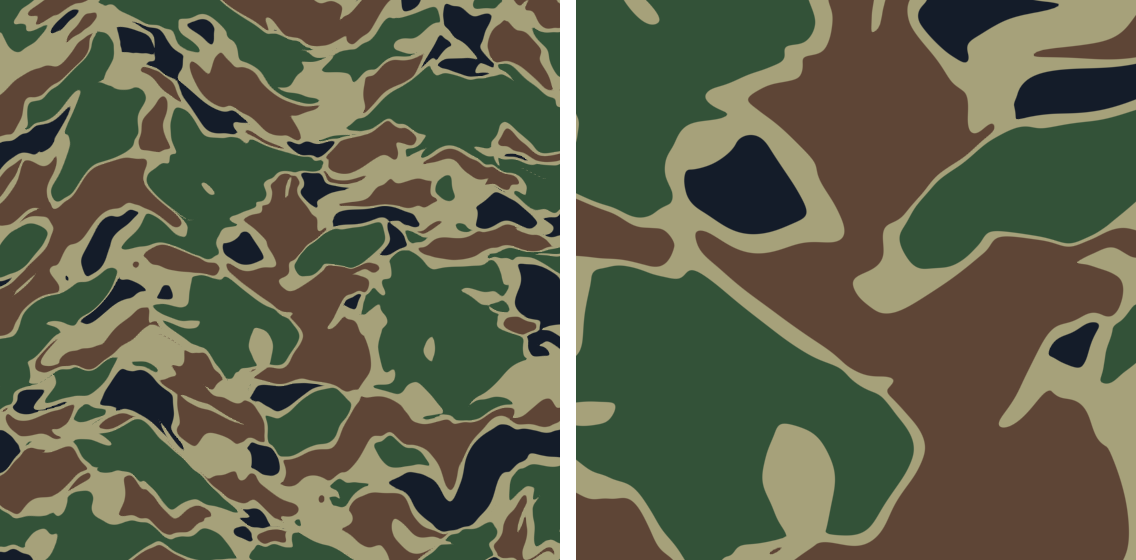
Left, the full canvas; right, a detail of the centre.
This pattern is drawn by a WebGL 2 fragment shader. Its source:

```glsl
#version 300 es
precision highp float;
precision highp int;

// Woodland camouflage: brown, green and near-black patches parted by tan channels.
// Three warped gradient-noise fields compete at every point and the highest wins;
// tan fills the places where the lead is small, plus tapered inlets inside patches.

uniform vec2 u_resolution;
out vec4 fragColor;

const vec3 TAN   = vec3(0.65, 0.63, 0.48);
const vec3 BROWN = vec3(0.37, 0.27, 0.21);
const vec3 GREEN = vec3(0.20, 0.32, 0.22);
const vec3 BLACK = vec3(0.08, 0.11, 0.16);

const vec2  PATCH_FREQ    = vec2(5.0, 9.6);   // patches are wider than tall
const float DETAIL_AMOUNT = 0.30;             // second octave of each patch field
const vec2  INLET_FREQ    = vec2(6.0, 12.0);
const float INLET_ROUND   = 0.025;            // blunts the inlet tips
const vec2  SLOPE_FREQ    = vec2(3.0, 1.5);   // hills that tilt the patches
const float SLOPE_AMOUNT  = 0.042;
const float LOBE_FREQ     = 11.0;             // fingers along the outlines
const float LOBE_AMOUNT   = 0.0095;
const float WOBBLE_FREQ   = 27.0;             // small waver of the outlines
const float WOBBLE_AMOUNT = 0.0027;
const float BLACK_HANDICAP = 0.64;            // makes black the rarest patch
const float CHANNEL_WIDTH = 0.25;             // lead below which tan shows
const float CORNER_ROUND  = 0.25;
const float NOISE_SIGMA   = 0.216;            // spread of raw gradient noise
const float EDGE_PIXELS   = 0.85;

// Random unit gradient for a lattice point.
vec2 gradientAt(ivec2 cell, uint seed) {
    uint h = uint(cell.x) * 1597334677u ^ uint(cell.y) * 3812015801u ^ seed * 2654435769u;
    h = (h ^ (h >> 16)) * 2246822519u;
    h = (h ^ (h >> 13)) * 3266489917u;
    h ^= h >> 16;
    float angle = 6.28319 * float(h & 65535u) / 65536.0;
    return vec2(cos(angle), sin(angle));
}

// Gradient noise scaled to unit spread; the seed also shifts the lattice.
float noise(vec2 p, uint seed) {
    p += fract(float(seed) * vec2(0.618, 0.414));
    ivec2 cell = ivec2(floor(p));
    vec2 f = fract(p);
    vec2 blend = f * f * f * (f * (f * 6.0 - 15.0) + 10.0);
    float corner[4];
    for (int i = 0; i < 4; i++) {
        ivec2 offset = ivec2(i & 1, i >> 1);
        corner[i] = dot(gradientAt(cell + offset, seed), f - vec2(offset));
    }
    float low  = mix(corner[0], corner[1], blend.x);
    float high = mix(corner[2], corner[3], blend.x);
    return mix(low, high, blend.y) / NOISE_SIGMA;
}

vec2 noise2(vec2 p, uint seed) {
    return vec2(noise(p, seed), noise(p, seed + 1u));
}

float smoothMax(float a, float b, float k) {
    float h = max(k - abs(a - b), 0.0) / k;
    return max(a, b) + 0.25 * k * h * h;
}

// Tilt, finger and waver the plane, from large scale to small.
vec2 warp(vec2 p) {
    p.y += SLOPE_AMOUNT * noise(p * SLOPE_FREQ, 11u);
    p += LOBE_AMOUNT * noise2(p * LOBE_FREQ, 21u);
    p += WOBBLE_AMOUNT * noise2(p * WOBBLE_FREQ, 31u);
    return p;
}

// Strength of one patch colour: broad shapes with a finer octave.
float patchField(vec2 p, uint seed) {
    p *= PATCH_FREQ;
    return noise(p, seed) + DETAIL_AMOUNT * noise(p * 2.1, seed + 1u);
}

// Small along winding lines that fade in and out.
float inletField(vec2 p) {
    float line = noise(p * INLET_FREQ, 41u);
    float taper = 0.33 + 0.5 * noise(p * INLET_FREQ * 0.8, 43u);
    return sqrt(line * line + INLET_ROUND) + taper;
}

void main() {
    vec2 p = warp(gl_FragCoord.xy / u_resolution.y);

    // Each patch colour's lead over the other two.
    float brown = patchField(p, 61u);
    float green = patchField(p, 64u);
    float black = patchField(p, 67u) - BLACK_HANDICAP;
    float brownLead = brown - smoothMax(green, black, CORNER_ROUND);
    float greenLead = green - smoothMax(brown, black, CORNER_ROUND);
    float blackLead = black - smoothMax(brown, green, CORNER_ROUND);

    float lead = max(brownLead, max(greenLead, blackLead));
    vec3 patchColor = lead == brownLead ? BROWN : lead == greenLead ? GREEN : BLACK;

    // Cut the channels and inlets with a smooth edge.
    float body = -smoothMax(-lead, -inletField(p), CORNER_ROUND) - CHANNEL_WIDTH;
    float pixelStep = max(length(vec2(dFdx(body), dFdy(body))), 1e-5);
    float coverage = smoothstep(-EDGE_PIXELS, EDGE_PIXELS, body / pixelStep);

    fragColor = vec4(mix(TAN, patchColor, coverage), 1.0);
}
```
